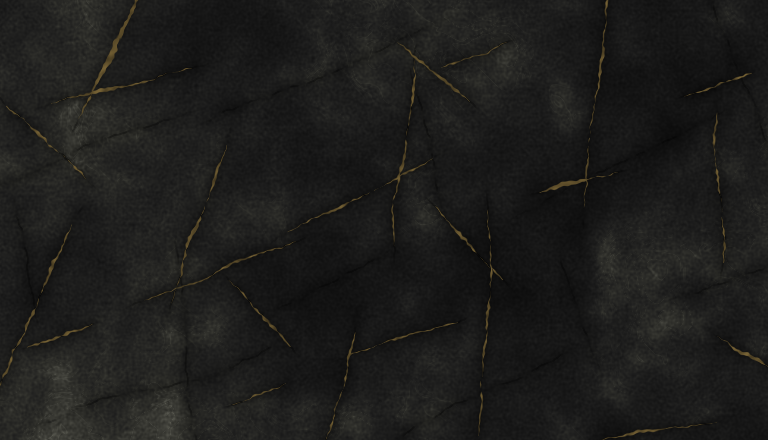
This texture is drawn by a Shadertoy shader. Its source:

```glsl
// Dark weathered stone crossed by broken gold veins and fine black cracks.
// Layered gradient noise clouds the stone; three fanned families of
// wobbling, tapered strokes form the veins, a fourth pair the hairlines.

const vec3 GOLD_DEEP = vec3(0.27, 0.225, 0.125);
const vec3 GOLD_LIGHT = vec3(0.47, 0.39, 0.21);
const float STONE_LEVEL = 0.116;

vec2 hash22(vec2 p) {
    vec3 q = fract(p.xyx * vec3(0.1031, 0.1030, 0.0973));
    q += dot(q, q.yzx + 33.33);
    return fract((q.xx + q.yz) * q.zy);
}

float cornerSlope(vec2 cell, vec2 offset) {
    return dot(hash22(cell) * 2.0 - 1.0, offset);
}

float gradientNoise(vec2 p) {
    vec2 i = floor(p), f = fract(p), e = vec2(0.0, 1.0);
    vec2 u = f * f * f * (f * (f * 6.0 - 15.0) + 10.0);
    float low = mix(cornerSlope(i, f), cornerSlope(i + e.yx, f - e.yx), u.x);
    float high = mix(cornerSlope(i + e, f - e), cornerSlope(i + 1.0, f - 1.0), u.x);
    return mix(low, high, u.y);
}

float fbm(vec2 p, int octaves) {
    float sum = 0.0, gain = 1.0;
    for (int i = 0; i < octaves; i++) {
        sum += gain * gradientNoise(p);
        p = mat2(1.6, 1.2, -1.2, 1.6) * p + 17.3;
        gain *= 0.5;
    }
    return sum;
}

// One stroke: x = gold cover, y = darkness of its crack and halo
vec2 vein(vec2 p, vec2 centre, float angle, float halfLen, float width, float seed, float soft) {
    vec2 dir = vec2(cos(angle), sin(angle));
    vec2 q = vec2(dot(p - centre, dir), dot(p - centre, vec2(-dir.y, dir.x)));
    float t = abs(q.x) / halfLen;
    if (t > 1.5 || abs(q.y) > 0.14) return vec2(0.0);

    // Wandering centre line
    float bend = 0.030 * gradientNoise(vec2(q.x * 4.0, seed))
               + 0.009 * gradientNoise(vec2(q.x * 19.0, seed + 5.4))
               + 0.004 * gradientNoise(vec2(q.x * 70.0, seed + 9.7));
    float d = abs(q.y - bend);

    // Ragged, interrupted gold filling
    float taper = sqrt(max(0.0, 1.0 - t * t));
    float fill = 0.5 + 1.7 * gradientNoise(vec2(q.x * 11.0, seed + 2.6))
               + 1.1 * gradientNoise(p * 75.0);
    float gold = 1.0 - smoothstep(-soft, soft, d - width * (taper * fill - 0.06));
    gold *= smoothstep(0.0, 0.15, taper);

    // Thin crack running past the gold, with a soft dark rim
    float fade = 1.0 - smoothstep(0.8, 1.5, t);
    float broken = smoothstep(-0.25, 0.15, gradientNoise(vec2(q.x * 24.0, seed + 7.5)));
    float crack = (1.0 - smoothstep(0.001, 0.0045, d)) * broken;
    float rim = 0.38 * exp(-d * 65.0) * (1.0 - smoothstep(0.08, 0.14, abs(q.y)));
    return vec2(gold, fade * max(0.65 * crack, rim));
}

// Scattered strokes sharing a direction that turns by fan across the canvas
vec2 veinFamily(vec2 p, float aspect, int count, float seed, float angle, float fan,
                float halfLen, float width, float soft) {
    vec2 cover = vec2(0.0);
    for (int i = 0; i < count; i++) {
        float n = float(i);
        vec2 r = hash22(vec2(n * 7.0 + 3.0, seed));
        vec2 s = hash22(vec2(seed + 41.0, n * 5.0 + 1.0));
        float across = (n + r.x) / float(count);
        vec2 centre = vec2(across * aspect, fract(n * 0.618 + seed * 0.37 + 0.2 * r.y));
        float turn = angle + fan * across + 0.3 * (s.x - 0.5);
        float len = halfLen * mix(0.4, 1.3, s.y);
        float thick = width * mix(0.7, 1.2, r.y);
        cover = max(cover, vein(p, centre, turn, len, thick, 90.0 * r.x + seed, soft));
    }
    return cover;
}

// Logarithmic brightness variation of the stone
float stoneTone(vec2 p, float aspect) {
    float cloud = fbm(p * 2.1 + 4.7, 4);
    float mottle = fbm(p * 9.0 + 0.6 * cloud, 5);
    float grain = gradientNoise(p * 140.0) + 0.5 * gradientNoise(p * vec2(60.0, 95.0));
    float paleSide = 0.95 * (1.0 - smoothstep(0.0, 0.45, p.x / aspect)) - 0.2;
    float worn = smoothstep(-0.1, 0.35, cloud + 0.5 * mottle);

    // Pale wisps scratched into worn patches
    float ridge = abs(fbm(p * 13.0 + 8.0 * vec2(cloud, -cloud), 3));
    float wisp = (1.0 - smoothstep(0.0, 0.05, ridge)) * worn;
    return 2.3 * cloud + mix(1.0, 2.0, worn) * mottle + 1.1 * grain + paleSide + 0.55 * wisp;
}

void mainImage(out vec4 fragColor, in vec2 fragCoord) {
    vec2 p = fragCoord / iResolution.y;
    float aspect = iResolution.x / iResolution.y;
    float soft = 0.8 / iResolution.y;

    // Stone, slightly warmer where it is paler
    float level = STONE_LEVEL * exp(0.36 * stoneTone(p, aspect));
    vec3 color = level * vec3(1.0, 1.0, mix(1.0, 0.9, smoothstep(0.08, 0.2, level)));

    // Steep, rising and falling gold veins, then bare hairlines
    vec2 veins = veinFamily(p, aspect, 8, 3.0, 1.18, 0.55, 0.24, 0.0044, soft);
    veins = max(veins, veinFamily(p, aspect, 10, 11.0, 0.36, 0.0, 0.15, 0.0036, soft));
    veins = max(veins, veinFamily(p, aspect, 5, 23.0, -0.75, 0.1, 0.14, 0.0042, soft));
    vec2 hairlines = veinFamily(p, aspect, 7, 31.0, 0.45, 0.0, 0.22, 0.0, soft);
    hairlines = max(hairlines, veinFamily(p, aspect, 5, 47.0, 1.75, 0.2, 0.25, 0.0, soft));
    color *= 1.0 - max(veins.y, 0.75 * hairlines.y);

    float sheen = clamp(0.45 + 1.3 * gradientNoise(p * 55.0), 0.0, 1.0);
    color = mix(color, mix(GOLD_DEEP, GOLD_LIGHT, sheen), veins.x);
    fragColor = vec4(color, 1.0);
}
```
